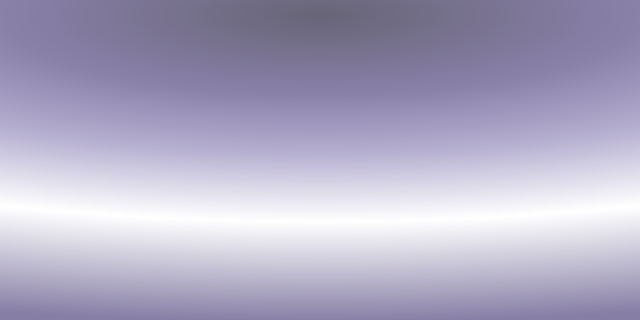
Reproduce this background procedurally as a Shadertoy shader.

```glsl
// Soft violet gradient of wide ellipses with a white glowing arc below a dark core.

// Linear blend from one colour to the next between two radii.
vec3 blendStop(vec3 color, vec3 next, float start, float end, float radius) {
    return mix(color, next, clamp((radius - start) / (end - start), 0.0, 1.0));
}

void mainImage(out vec4 fragColor, in vec2 fragCoord) {
    vec2 uv = fragCoord / iResolution.xy;

    // Elliptical distance from the dark core near the top edge
    float radius = length((uv - vec2(0.5, 0.953)) * vec2(0.5, 1.0));

    // Dark core, through violet and lavender, up to the white arc
    vec3 color = vec3(0.405, 0.395, 0.465);
    color = blendStop(color, vec3(0.54, 0.505, 0.665), 0.0, 0.25, radius);
    color = blendStop(color, vec3(0.71, 0.685, 0.815), 0.25, 0.43, radius);
    color = blendStop(color, vec3(1.0), 0.43, 0.646, radius);

    // Fade back to violet below the arc
    color = blendStop(color, vec3(0.525, 0.495, 0.645), 0.646, 0.96, radius);

    fragColor = vec4(color, 1.0);
}
```
